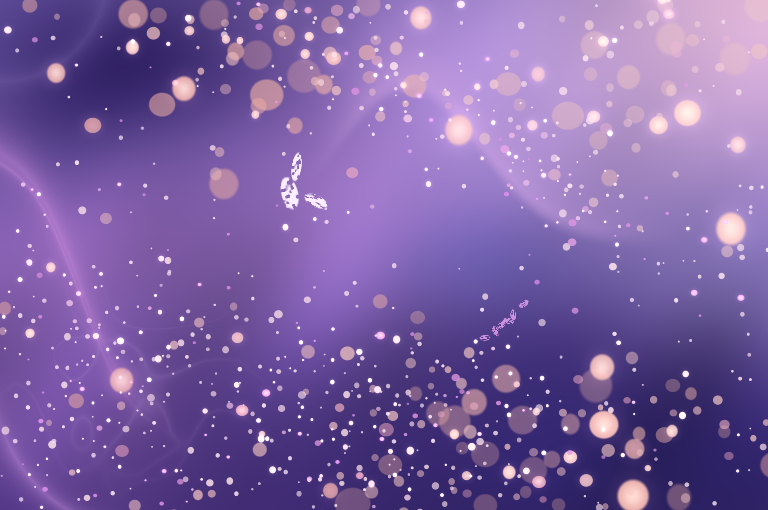
Give the GLSL for this background, as a Shadertoy shader.

```glsl
// Violet haze with folded light ribbons, peach bokeh discs, bright dust and small
// butterflies. Soft gaussian washes form the haze, curves form the ribbons, and
// jittered grids with a position-dependent crowding scatter the lights.

vec3 hash3(vec2 p) {
    vec3 q = fract(p.xyx * vec3(.1031, .1030, .0973));
    q += dot(q, q.yxz + 33.33);
    return fract((q.xxy + q.yzz) * q.zyx);
}

float noise(vec2 p) {
    vec2 i = floor(p), f = fract(p);
    f *= f * (3. - 2. * f);
    return mix(mix(hash3(i).x, hash3(i + vec2(1, 0)).x, f.x),
               mix(hash3(i + vec2(0, 1)).x, hash3(i + vec2(1, 1)).x, f.x), f.y);
}

float blob(vec2 p, vec2 centre, vec2 size) {
    vec2 d = (p - centre) / size;
    return exp(-dot(d, d));
}

// Broad colour washes with slanting smoky streaks
vec3 haze(vec2 p) {
    float streak = noise(vec2(5. * p.x - 3. * p.y, 1.5 * p.x + 3. * p.y) + 12.);
    p += .10 * (vec2(noise(p * 3.), noise(p * 3. + 40.)) - .5);
    vec3 c = mix(vec3(.24, .16, .44), vec3(.38, .31, .60), smoothstep(0., .8, p.y));
    c = mix(c, vec3(.48, .33, .64), .75 * blob(p, vec2(.08, .22), vec2(.32, .26)));
    c = mix(c, vec3(.57, .40, .73), .95 * blob(p, vec2(.20, .52), vec2(.42, .20)));
    c = mix(c, vec3(.61, .44, .77), .90 * blob(p, vec2(.66, .66), vec2(.25, .34)));
    c = mix(c, vec3(.71, .59, .84), .97 * blob(p, vec2(1.27, .82), vec2(.52, .33)));
    c = mix(c, vec3(.52, .47, .73), .60 * blob(p, vec2(1.42, .47), vec2(.25, .16)));
    c = mix(c, vec3(.90, .73, .86), .95 * blob(p, vec2(1.48, 1.0), vec2(.36, .25)));
    c = mix(c, vec3(.37, .34, .63), .60 * blob(p, vec2(.95, .45), vec2(.20, .13)));
    c = mix(c, vec3(.18, .12, .38), .97 * blob(p, vec2(.25, .88), vec2(.30, .16)));
    c = mix(c, vec3(.17, .13, .40), .90 * blob(p, vec2(1.28, .10), vec2(.52, .21)));
    return c * (.86 + .28 * streak);
}

// Folded veils and thin smoke
vec3 ribbons(vec3 c, vec2 p) {
    float bell = .30 * blob(vec2(p.x, 0), vec2(.8, 0), vec2(.2, 1));
    float fold = p.y - .53 - bell;
    float veil = smoothstep(-.025, .02, fold) * exp(-max(fold, 0.) / .10);
    veil *= smoothstep(.58, .8, p.x) * (1. - smoothstep(1., 1.38, p.x));
    c = mix(c, vec3(.82, .65, .90), .65 * veil);

    float stream = p.y - .70 + 1.65 * p.x - .05 * sin(20. * p.x);
    float fade = 1. - smoothstep(.1, .38, p.x);
    c = mix(c, vec3(.82, .56, .88), fade * (.50 * exp(-abs(stream) / .05)
        + .25 * exp(-abs(stream + .02) / .006)));

    float lowArc = abs(length(p - vec2(.28, .25)) - .29);
    float lowMask = (1. - smoothstep(.1, .4, p.x)) * (1. - smoothstep(.1, .3, p.y));
    c = mix(c, vec3(.70, .50, .82), .6 * lowMask * exp(-lowArc / .018));
    float topArc = abs(length(p - vec2(0, 1.05)) - .21);
    c = mix(c, vec3(.48, .40, .68), .4 * exp(-topArc / .025));

    vec2 w = p * 6. + 2. * vec2(noise(p * 7.), noise(p * 7. + 19.));
    float smoke = exp(-abs(noise(w) - .5) / .012);
    return mix(c, vec3(.74, .60, .86), .22 * smoke * blob(p, vec2(.25, .24), vec2(.2, .15)));
}

// Chance of a light at a place: discs at dust = 0, specks at dust = 1
float crowding(vec2 p, float dust) {
    float discs = .04 + .95 * blob(p, vec2(.46, .92), vec2(.22, .12))
        + .55 * blob(p, vec2(.78, .87), vec2(.18, .12))
        + .55 * blob(p, vec2(1.32, .88), vec2(.30, .17))
        + .85 * blob(p, vec2(1.12, .09), vec2(.42, .14));
    float diagonal = p.y - .84 + .62 * (p.x - .78);
    float specks = .06 + .55 * blob(vec2(p.x, diagonal), vec2(1.03, 0), vec2(.32, .09))
        + .55 * blob(p, vec2(.75, .16), vec2(.30, .15))
        + .38 * blob(p, vec2(.18, .25), vec2(.28, .25));
    return mix(discs, specks, dust);
}

vec3 lights(vec3 c, vec2 p, float cell, vec2 radii, float dust) {
    for (int k = 0; k < 9; k++) {
        vec2 id = floor(p / cell) + vec2(k % 3, k / 3) - 1.;
        vec3 a = hash3(id + 71. + 900. * cell), b = hash3(id + 233. + 900. * cell);
        vec2 centre = (id + .1 + .8 * a.xy) * cell;
        if (b.x > crowding(centre, dust)) continue;
        float radius = mix(radii.x, radii.y, pow(a.z, 1.5));
        float dist = length((p - centre) * vec2(1. + .25 * (b.z - .5), 1));
        float blur = max(.0011, radius * mix(.06, .18, b.z));
        float disc = 1. - smoothstep(radius - blur, radius + blur, dist);
        vec3 peach = mix(vec3(.93, .68, .64), vec3(.94, .79, .80),
                         smoothstep(.5, 1.2, centre.x) * centre.y);
        vec3 spark = mix(vec3(.88, .56, .93), vec3(1, .92, .97), smoothstep(.05, .25, b.z));
        vec3 tint = mix(peach, spark, dust);
        float core = step(.8, b.y) * exp(-dist * dist / (radius * radius * .5));
        tint = mix(tint, vec3(1, .91, .84), .7 * core);
        float alpha = mix(mix(.30, .92, b.y * b.y), mix(.65, 1., b.y), dust);
        c = mix(c, tint, alpha * disc);
        c += .13 * tint * step(.75, b.y) * exp(-dist * dist / (radius * radius * 1.5));
    }
    return c;
}

float wing(vec2 p, vec2 centre, vec2 halfSize, float angle) {
    float s = sin(angle), k = cos(angle);
    vec2 q = mat2(k, -s, s, k) * (p - centre) / halfSize;
    float shape = 1. - smoothstep(.85, 1.05, length(q) + .12 * q.y);
    return shape * smoothstep(.24, .44, noise(q * vec2(3., 5.) + 31. * centre));
}

void mainImage(out vec4 fragColor, in vec2 fragCoord) {
    vec2 p = fragCoord / iResolution.y;
    vec3 c = ribbons(haze(p), p);
    c = lights(c, p, .067, vec2(.012, .034), 0.);
    c = lights(c, p, .045, vec2(.006, .014), .35);
    c = lights(c, p, .036, vec2(.0035, .0080), .85);
    c = lights(c, p, .024, vec2(.0017, .0048), 1.);

    // White butterfly, then a rising flutter of small pink ones
    float white = wing(p, vec2(.567, .625), vec2(.017, .033), .25);
    white = max(white, wing(p, vec2(.582, .676), vec2(.010, .029), -.15));
    white = max(white, wing(p, vec2(.620, .607), vec2(.025, .012), -.45));
    c = mix(c, vec3(.98, .93, 1), white);
    for (float i = 0.; i < 6.; i++) {
        vec2 spot = vec2(.955, .335) + i * vec2(.014, .013) + .012 * (hash3(vec2(i, 8)).xy - .5);
        c = mix(c, vec3(.88, .62, .92), .85 * wing(p, spot, vec2(.011, .006), 2. * i));
    }
    fragColor = vec4(clamp(c, 0., 1.), 1);
}
```
